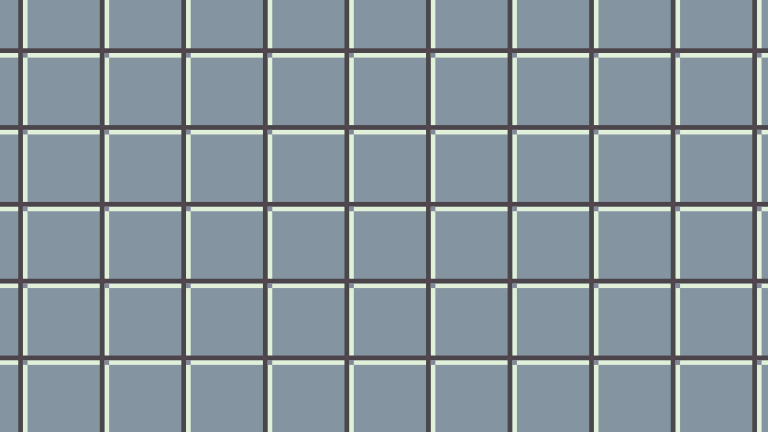
Give the GLSL for this pattern, as a Shadertoy shader.

```glsl
#define PITCH vec2(0.1888, 0.1778)
#define FIRST_LINE vec2(0.0422, 0.1118)
#define LINE_WIDTH 0.0108
#define TILE_COLOR vec3(0.520, 0.580, 0.630)
#define LIGHT_COLOR vec3(0.880, 0.940, 0.850)
#define DARK_UPRIGHT vec3(0.290, 0.280, 0.290)
#define DARK_LEVEL vec3(0.295, 0.265, 0.290)
#define LIGHT_CROSSING vec3(0.510, 0.530, 0.610)
#define DARK_CROSSING vec3(0.330, 0.275, 0.310)

// Coverage of repeating lines on both axes, starting at the given offset
vec2 lineCoverage(vec2 p, vec2 start, float pixel) {
    vec2 q = p - start - 0.5 * LINE_WIDTH;
    vec2 distanceToCenter = abs(mod(q + 0.5 * PITCH, PITCH) - 0.5 * PITCH);
    return clamp((0.5 * LINE_WIDTH - distanceToCenter) / pixel + 0.5, 0.0, 1.0);
}

void mainImage(out vec4 fragColor, in vec2 fragCoord) {
    // Height units, measured from the top left corner
    float pixel = 1.0 / iResolution.y;
    vec2 p = vec2(fragCoord.x, iResolution.y - fragCoord.y) * pixel;

    vec2 dark = lineCoverage(p, FIRST_LINE, pixel);
    vec2 light = lineCoverage(p, FIRST_LINE + LINE_WIDTH, pixel);

    // Light grooves beside the dark ones, muted where they cross
    vec3 color = mix(TILE_COLOR, LIGHT_COLOR, max(light.x, light.y));
    color = mix(color, LIGHT_CROSSING, light.x * light.y);

    // Dark lines run unbroken over the light ones
    color = mix(color, DARK_UPRIGHT, dark.x);
    color = mix(color, DARK_LEVEL, dark.y);
    color = mix(color, DARK_CROSSING, dark.x * dark.y);

    fragColor = vec4(color, 1.0);
}
```
